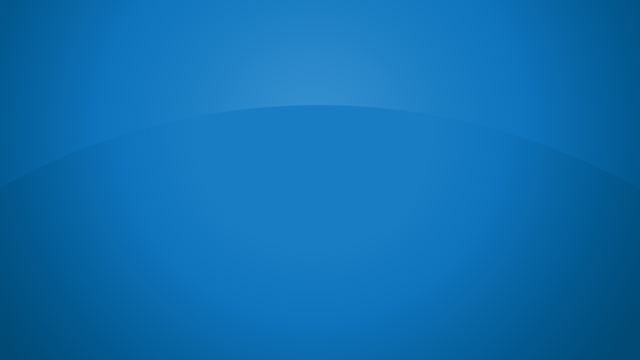
This background is drawn by a WebGL 2 fragment shader. Its source:

```glsl
#version 300 es
precision highp float;

uniform vec2 u_resolution;
out vec4 fragColor;

// Blue falloff from the bright core to the dark rim
vec3 blueRamp(float t) {
    vec3 color = mix(vec3(0.22, 0.575, 0.82), vec3(0.094, 0.49, 0.76), clamp(t / 0.39, 0.0, 1.0));
    color = mix(color, vec3(0.055, 0.455, 0.74), clamp((t - 0.39) / 0.20, 0.0, 1.0));
    color = mix(color, vec3(0.01, 0.355, 0.575), clamp((t - 0.59) / 0.29, 0.0, 1.0));
    return mix(color, vec3(0.0, 0.29, 0.46), clamp((t - 0.88) / 0.22, 0.0, 1.0));
}

void main() {
    // Height runs from 0 to 1, x is zero on the vertical axis
    vec2 p = (gl_FragCoord.xy - vec2(0.5 * u_resolution.x, 0.0)) / u_resolution.y;
    float pixel = 1.0 / u_resolution.y;

    // Radial light shared by the sky and the dome
    float glowDistance = length(p - vec2(-0.02, 0.641));
    vec3 sky = blueRamp(glowDistance);
    vec3 dome = blueRamp(max(glowDistance + 0.06, 0.39));

    // Wide circular dome with a smooth edge
    float domeDistance = length(p - vec2(-0.004, -1.116)) - 1.824;
    float domeMask = 1.0 - smoothstep(-pixel, pixel, domeDistance);

    fragColor = vec4(mix(sky, dome, domeMask), 1.0);
}
```
